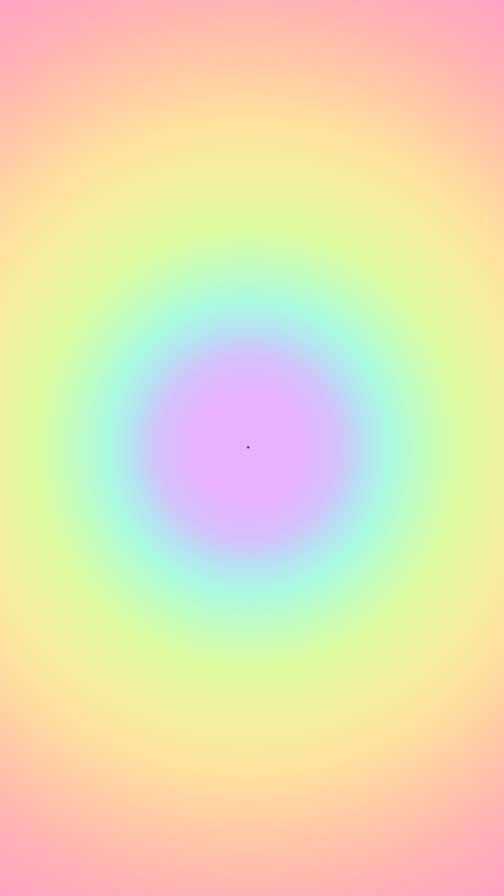
This background is drawn by a Shadertoy shader. Its source:

```glsl
const int STOPS = 11;

// Distance from a centre, with the horizontal axis stretched
float ovalDistance(vec2 p, vec2 centre, float stretch) {
    return length((p - centre) * vec2(stretch, 1.0));
}

// Piecewise linear ramp through colour stops
vec3 radialRamp(float r, float radii[STOPS], vec3 colours[STOPS]) {
    vec3 colour = colours[0];
    for (int i = 1; i < STOPS; i++) {
        float t = clamp((r - radii[i - 1]) / (radii[i] - radii[i - 1]), 0.0, 1.0);
        colour = mix(colour, colours[i], t);
    }
    return colour;
}

// Soft-edged disc coverage
float disc(float r, float radius, float softness) {
    return 1.0 - smoothstep(radius - softness, radius + softness, r);
}

void mainImage(out vec4 fragColor, in vec2 fragCoord) {
    // Canvas heights as units
    vec2 p = fragCoord / iResolution.y;
    float aspect = iResolution.x / iResolution.y;
    vec2 centre = vec2(0.4925 * aspect, 0.5007);

    // Pastel rings from the violet core to the pink corners
    float radii[STOPS] = float[STOPS](
        0.060, 0.104, 0.132, 0.163, 0.202, 0.247, 0.306, 0.365, 0.430, 0.500, 0.573);
    vec3 colours[STOPS] = vec3[STOPS](
        vec3(0.91, 0.70, 1.00),
        vec3(0.83, 0.76, 0.98),
        vec3(0.72, 0.88, 0.96),
        vec3(0.67, 0.98, 0.88),
        vec3(0.76, 0.99, 0.75),
        vec3(0.87, 0.98, 0.62),
        vec3(0.95, 0.94, 0.62),
        vec3(1.00, 0.88, 0.62),
        vec3(1.00, 0.79, 0.65),
        vec3(1.00, 0.70, 0.70),
        vec3(1.00, 0.64, 0.77));
    vec3 colour = radialRamp(ovalDistance(p, centre, 1.03), radii, colours);

    // Tiny dark point at the centre
    vec3 pointColour = vec3(0.30, 0.18, 0.38);
    float point = disc(distance(p, centre), 0.0013, 0.7 / iResolution.y);
    colour = mix(colour, pointColour, point);

    fragColor = vec4(colour, 1.0);
}
```
